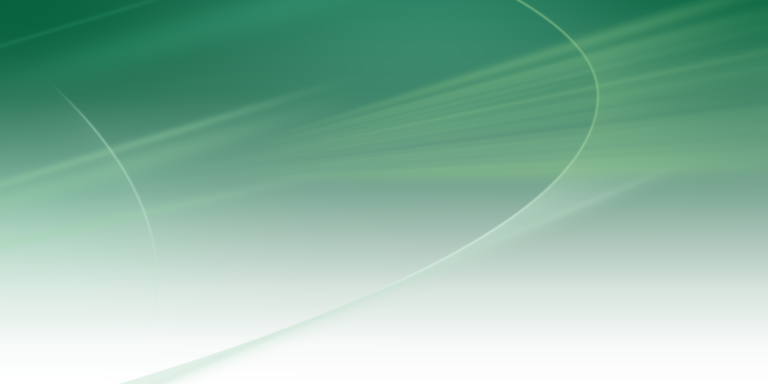
Write a Shadertoy shader that draws this background.

```glsl
// Green-to-white backdrop crossed by soft fans of light and two thin glowing arcs.
// The base is a vertical ramp; the fans are gradient noise stretched along rays,
// and the arcs are parabolas x(y) drawn by their approximate distance.

vec2 hashGradient(vec2 cell) {
    vec2 h = vec2(dot(cell, vec2(127.1, 311.7)), dot(cell, vec2(269.5, 183.3)));
    return 2.0 * fract(sin(h) * 43758.5) - 1.0;
}

float gradientNoise(vec2 p) {
    vec2 i = floor(p), f = fract(p);
    vec2 u = f * f * f * (f * (f * 6.0 - 15.0) + 10.0);
    vec2 e = vec2(1.0, 0.0);
    float low = mix(dot(hashGradient(i), f),
                    dot(hashGradient(i + e.xy), f - e.xy), u.x);
    float high = mix(dot(hashGradient(i + e.yx), f - e.yx),
                     dot(hashGradient(i + e.xx), f - e.xx), u.x);
    return mix(low, high, u.y);
}

float ramp(float a, float b, float x) { return clamp((x - a) / (b - a), 0.0, 1.0); }

float bell(float d, float width) { return exp(-d * d / (width * width)); }

// Signed horizontal side of a parabola, scaled to a distance; positive on its right.
float arcDistance(vec2 p, vec2 apex, float bend) {
    float dy = p.y - apex.y;
    return (p.x - apex.x + bend * dy * dy) / sqrt(1.0 + 4.0 * bend * bend * dy * dy);
}

// Soft straight ray from a to b, faded at both ends.
float ray(vec2 p, vec2 a, vec2 b, float width) {
    vec2 along = b - a;
    float t = dot(p - a, along) / dot(along, along);
    float d = (along.x * (p.y - a.y) - along.y * (p.x - a.x)) / length(along);
    return bell(d, width) * smoothstep(-0.3, 0.2, t) * smoothstep(1.1, 0.5, t);
}

vec3 baseColor(vec2 p) {
    vec3 c = mix(vec3(1.0), vec3(0.97, 0.98, 0.975), ramp(0.0, 0.1, p.y));
    c = mix(c, vec3(0.84, 0.89, 0.865), ramp(0.1, 0.25, p.y));
    c = mix(c, vec3(0.64, 0.75, 0.70), ramp(0.25, 0.4, p.y));
    c = mix(c, vec3(0.49, 0.66, 0.59), ramp(0.4, 0.5, p.y));
    c = mix(c, vec3(0.22, 0.49, 0.385), ramp(0.5, 0.75, p.y));
    c = mix(c, vec3(0.11, 0.43, 0.31), ramp(0.75, 1.0, p.y));
    // Teal bloom at the top, dark upper corners, pale mint on the left
    c += vec3(0.07, 0.09, 0.09) * bell(length((p - vec2(1.12, 0.96)) * vec2(1.0, 2.2)), 0.5);
    c = mix(c, vec3(0.0, 0.37, 0.22), 0.75 * bell(length((p - vec2(0.0, 0.97)) * vec2(1.0, 2.2)), 0.45));
    c = mix(c, vec3(0.0, 0.39, 0.24), 0.75 * bell(length((p - vec2(2.05, 1.02)) * vec2(1.0, 2.8)), 0.42));
    c += vec3(0.03, 0.07, 0.05) * bell(length((p - vec2(0.0, 0.42)) * vec2(1.0, 3.0)), 0.55);
    return c;
}

void mainImage(out vec4 fragColor, in vec2 fragCoord) {
    vec2 p = fragCoord / iResolution.xy * vec2(2.0, 1.0);
    float lineWidth = max(0.0035, 0.8 / iResolution.y);
    vec3 color = baseColor(p);

    float rightArc = arcDistance(p, vec2(1.557, 0.753), p.y > 0.753 ? 3.4 : 2.2);
    float leftArc = arcDistance(p, vec2(0.409, 0.27), 1.05);

    // Main fan: the slope seen from its source picks the ray
    float reach = max(p.x - 0.3, 0.02);
    float slope = (p.y - 0.52) / reach;
    float strands = 0.5 + 0.55 * gradientNoise(vec2(slope * 26.0, p.x * 0.7))
                  + 0.35 * gradientNoise(vec2(slope * 75.0, p.x * 0.9 + 7.0));
    float fan = smoothstep(-0.01, 0.05, slope) * smoothstep(0.34, 0.2, slope);
    fan *= smoothstep(0.4, 1.2, p.x) * (1.0 - 0.45 * smoothstep(1.5, 2.0, p.x));
    color = mix(color, vec3(0.53, 0.77, 0.55), 0.6 * fan * clamp(strands, 0.0, 1.0));

    // Three stronger rays within the fan
    float bright = 0.32 * bell(slope - 0.302, 0.014) + 0.25 * bell(slope - 0.268, 0.012)
                 + 0.2 * bell(slope - 0.203, 0.005) + 0.3 * bell(slope - 0.035, 0.025);
    bright *= smoothstep(0.55, 1.3, p.x) * smoothstep(2.3, 1.5, p.x);
    color = mix(color, vec3(0.56, 0.78, 0.53), bright);

    // Left rays and faint diagonals near the top
    float leftRays = 0.32 * ray(p, vec2(-0.1, 0.49), vec2(0.9, 0.79), 0.012)
                   + 0.25 * ray(p, vec2(-0.1, 0.44), vec2(0.9, 0.74), 0.03)
                   + 0.25 * ray(p, vec2(-0.1, 0.34), vec2(0.9, 0.56), 0.014);
    color = mix(color, vec3(0.62, 0.84, 0.66), leftRays);
    color += vec3(0.03, 0.06, 0.05) * ray(p, vec2(0.15, 0.82), vec2(1.2, 1.12), 0.05);
    color += vec3(0.03, 0.05, 0.04) * ray(p, vec2(-0.1, 0.85), vec2(0.6, 1.06), 0.006);

    // Light spilling outward from the right arc, with a pale lower wedge
    float outside = smoothstep(-lineWidth, lineWidth, rightArc);
    float spill = outside * exp(-max(rightArc, 0.0) * 6.0);
    color = mix(color, vec3(0.56, 0.77, 0.56), 0.25 * spill * bell(p.y - 0.68, 0.2));
    float wedgeLine = p.y - 0.245 - 0.42 * (p.x - 0.99);
    float wedge = smoothstep(-0.06, 0.03, wedgeLine) * smoothstep(0.62, 0.45, p.y);
    color = mix(color, vec3(0.77, 0.89, 0.82), 0.5 * outside * wedge * exp(-max(rightArc, 0.0) * 5.0));
    color = mix(color, vec3(0.74, 0.87, 0.78),
                0.25 * outside * bell(wedgeLine, 0.012) * smoothstep(0.6, 0.45, p.y));

    // Arc lines and the faint glow beside the left arc
    float rightLine = bell(rightArc, lineWidth) * smoothstep(0.16, 0.3, p.y);
    color = mix(color, mix(vec3(0.85, 0.94, 0.89), vec3(0.55, 0.77, 0.54), ramp(0.4, 0.7, p.y)), 0.6 * rightLine);
    float leftFade = smoothstep(0.12, 0.45, p.y) * smoothstep(0.8, 0.65, p.y);
    float leftGlow = 0.4 * bell(leftArc, lineWidth) + 0.1 * step(leftArc, 0.0) * exp(leftArc * 14.0);
    color = mix(color, vec3(0.75, 0.9, 0.81), leftGlow * leftFade);

    fragColor = vec4(clamp(color, 0.0, 1.0), 1.0);
}
```
